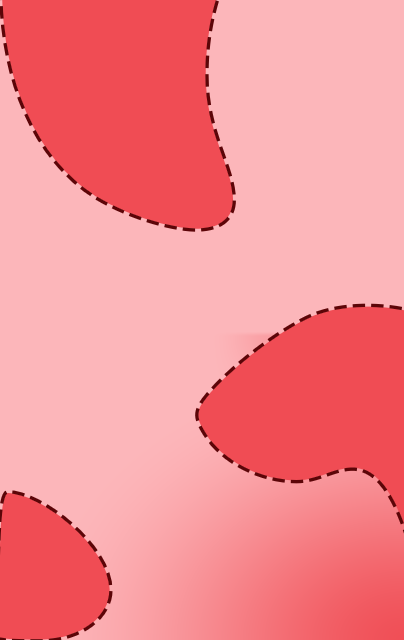
This background is drawn by a WebGL 1 fragment shader. Its source:

```glsl
precision highp float;
// Flat red blobs with dashed outlines on pink, lit by a soft red corner glow.
// Each blob is a chain of cubic curves walked as short segments, which yields
// distance, inside/outside side, and arc length for spacing the dashes.

uniform vec2 u_resolution;

// Layout grid spanning the canvas, y pointing down from the top edge
const vec2 GRID = vec2(488.0, 768.0);

const vec3 PINK = vec3(0.99, 0.715, 0.73);
const vec3 RED = vec3(0.94, 0.30, 0.33);
const vec3 MAROON = vec3(0.36, 0.02, 0.03);

const float STROKE_HALF = 2.0;
const float FILL_INSET = 1.5;
const float DASH_PERIOD = 22.3;
const float DASH_LENGTH = 15.0;

const vec2 GLOW_CENTER = vec2(488.0, 768.0);
const vec2 GLOW_RADII = vec2(400.0, 300.0);
const float HAZE_STRENGTH = 0.26;

const int STEPS = 16;

struct Path {
  vec2 pen;         // current end of the chain
  float dist;       // distance to the nearest segment
  float side;       // -1 inside, +1 outside
  float walked;     // arc length so far
  float nearestArc; // arc length at the nearest point
};

Path moveTo(vec2 start) {
  return Path(start, 1e5, 1.0, 0.0, 0.0);
}

void lineTo(inout Path path, vec2 p, vec2 b) {
  vec2 a = path.pen;
  vec2 edge = b - a;
  float len = length(edge);
  float h = clamp(dot(p - a, edge) / (len * len), 0.0, 1.0);
  float d = length(p - a - edge * h);
  if (d < path.dist) {
    path.dist = d;
    path.nearestArc = path.walked + h * len;
  }
  // Flip the side for each crossing to the left of p
  if ((a.y > p.y) != (b.y > p.y)) {
    float crossing = a.x + edge.x * (p.y - a.y) / edge.y;
    if (crossing < p.x) path.side = -path.side;
  }
  path.walked += len;
  path.pen = b;
}

void curveTo(inout Path path, vec2 p, vec2 b, vec2 c, vec2 d) {
  vec2 a = path.pen;
  for (int i = 1; i <= STEPS; i++) {
    float t = float(i) / float(STEPS);
    float s = 1.0 - t;
    lineTo(path, p, s*s*s*a + 3.0*s*s*t*b + 3.0*s*t*t*c + t*t*t*d);
  }
}

float coverage(float d, float pixel) {
  return clamp(0.5 - d / pixel, 0.0, 1.0);
}

// Inset fill, then dashes centred on the given arc length
vec3 paintBlob(vec3 color, Path path, float dashCenter, float pixel) {
  float fill = coverage(path.side * path.dist + FILL_INSET, pixel);
  float along = mod(path.nearestArc - dashCenter + 0.5 * DASH_PERIOD, DASH_PERIOD);
  float dash = coverage(abs(along - 0.5 * DASH_PERIOD) - 0.5 * DASH_LENGTH, pixel);
  float stroke = coverage(path.dist - STROKE_HALF, pixel);
  return mix(mix(color, RED, fill), MAROON, stroke * dash);
}

vec3 background(vec2 p) {
  float q = length((p - GLOW_CENTER) / GLOW_RADII);
  float glow = 1.0 - smoothstep(-0.1, 1.15, q);
  // Faint haze with a crisp upper edge beside the right blob
  float haze = smoothstep(250.0, 345.0, p.x) * smoothstep(397.0, 404.0, p.y)
             * (1.0 - smoothstep(404.0, 480.0, p.y));
  return mix(PINK, RED, max(glow, HAZE_STRENGTH * haze));
}

void main() {
  vec2 uv = gl_FragCoord.xy / u_resolution;
  vec2 p = vec2(uv.x, 1.0 - uv.y) * GRID;
  float pixel = GRID.y / u_resolution.y;
  vec3 color = background(p);

  // Top left blob
  Path top = moveTo(vec2(1.0, -4.0));
  curveTo(top, p, vec2(3.0, 95.0), vec2(40.0, 190.0), vec2(115.0, 237.0));
  curveTo(top, p, vec2(160.0, 264.0), vec2(215.0, 277.0), vec2(240.0, 276.0));
  curveTo(top, p, vec2(268.0, 275.0), vec2(283.0, 262.0), vec2(283.0, 240.0));
  curveTo(top, p, vec2(283.0, 200.0), vec2(250.0, 160.0), vec2(250.0, 90.0));
  curveTo(top, p, vec2(250.0, 55.0), vec2(255.0, 25.0), vec2(264.0, -4.0));
  color = paintBlob(color, top, 398.0, pixel);

  // Right blob, open beyond the right edge
  Path right = moveTo(vec2(494.0, 372.0));
  curveTo(right, p, vec2(455.0, 363.0), vec2(405.0, 364.0), vec2(370.0, 381.0));
  curveTo(right, p, vec2(335.0, 398.0), vec2(285.0, 435.0), vec2(255.0, 468.0));
  curveTo(right, p, vec2(233.0, 492.0), vec2(234.0, 500.0), vec2(247.0, 521.0));
  curveTo(right, p, vec2(268.0, 555.0), vec2(315.0, 578.0), vec2(358.0, 578.0));
  curveTo(right, p, vec2(385.0, 578.0), vec2(405.0, 562.0), vec2(428.0, 563.0));
  curveTo(right, p, vec2(455.0, 564.0), vec2(475.0, 595.0), vec2(490.0, 640.0));
  color = paintBlob(color, right, 261.6, pixel);

  // Bottom left blob
  Path low = moveTo(vec2(-4.0, 700.0));
  curveTo(low, p, vec2(0.0, 660.0), vec2(-3.0, 592.0), vec2(9.0, 590.0));
  curveTo(low, p, vec2(50.0, 590.0), vec2(134.0, 655.0), vec2(134.0, 708.0));
  curveTo(low, p, vec2(134.0, 740.0), vec2(100.0, 768.0), vec2(50.0, 769.0));
  curveTo(low, p, vec2(-25.0, 769.0), vec2(-25.0, 769.0), vec2(-4.0, 700.0));
  gl_FragColor = vec4(paintBlob(color, low, 59.0, pixel), 1.0);
}
```
